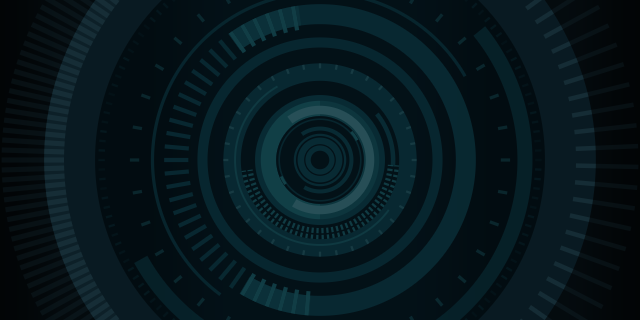
Reproduce this background procedurally as a WebGL 1 fragment shader.

```glsl
precision highp float;
// Dark teal instrument dial: concentric rings, partial arcs and radial ticks.
uniform vec2 u_resolution;

// Palette
const vec3 OUTSIDE = vec3(0.016, 0.042, 0.056);
const vec3 DISC = vec3(0.012, 0.066, 0.092);
const vec3 RIM = vec3(0.036, 0.102, 0.132);
const vec3 SLATE = vec3(0.095, 0.190, 0.225);
const vec3 TEAL = vec3(0.032, 0.165, 0.200);
const vec3 BRIGHT = vec3(0.070, 0.250, 0.280);
const vec3 PALE = vec3(0.160, 0.315, 0.345);

// Main radii, where 1 is half of the canvas height
const float RIM_INNER = 1.406;
const float RIM_OUTER = 1.724;
const float RAY_END = 1.990;
const float HUB = 0.406;
const float CORE = 0.274;

// Tick spacing in degrees
const float STEP_RIM_LEFT = 1.8;
const float STEP_RIM_RIGHT = 3.75;
const float STEP_GAUGE = 5.0;
const float STEP_MARK = 10.0;
const float STEP_COMB = 4.0;

// Polar position of the fragment and size of a pixel
float radius, angle, pixel;

// Coverage from a signed distance
float fill(float d) {
  return clamp(0.5 - d / pixel, 0.0, 1.0);
}

float ring(float inner, float outer) {
  return fill(abs(radius - 0.5 * (inner + outer)) - 0.5 * (outer - inner));
}

// Wedge running counterclockwise between two angles
float sector(float from, float to) {
  float away = abs(mod(angle - 0.5 * (from + to) + 180.0, 360.0) - 180.0);
  return fill(radians(away - 0.5 * (to - from)) * radius);
}

float arc(float inner, float outer, float from, float to) {
  return ring(inner, outer) * sector(from, to);
}

// Radial bars of constant width, repeated around the circle
float ticks(float stepSize, float phase, float halfWidth) {
  float away = abs(fract((angle - phase) / stepSize + 0.5) - 0.5) * stepSize;
  return fill(radians(away) * radius - halfWidth);
}

float hash(float n) {
  return fract(sin(n * 12.9898) * 43758.545);
}

void main() {
  vec2 p = (2.0 * gl_FragCoord.xy - u_resolution) / u_resolution.y + 1e-6;
  pixel = 2.0 / u_resolution.y;
  radius = length(p);
  angle = degrees(atan(p.y, p.x));
  float leftSide = step(p.x, 0.0);

  // Backdrop, outer rim and inner disc
  vec3 color = OUTSIDE * mix(1.0, 0.45, smoothstep(1.5, 2.0, abs(p.x)));
  color = mix(color, RIM, fill(radius - RIM_OUTER));
  float shade = 1.0 - 0.28 * smoothstep(0.5, 1.15, abs(p.x));
  color = mix(color, DISC * shade, fill(radius - RIM_INNER));

  // Rim dashes and rays, dense on the left and sparse on the right
  float dashes = mix(ticks(STEP_RIM_RIGHT, 2.5, 0.014),
                     ticks(STEP_RIM_LEFT, 0.0, 0.016), leftSide);
  color = mix(color, SLATE, 0.25 * leftSide * ring(1.60, RIM_OUTER));
  color = mix(color, SLATE, 0.8 * dashes * ring(1.60, RIM_OUTER));
  color = mix(color, SLATE, 0.24 * dashes * ring(RIM_OUTER, RAY_END));

  // Faint scattered dashes along the disc edge
  float speck = 0.4 + 0.6 * hash(floor(angle / 2.5 + 0.5));
  color = mix(color, TEAL, 0.4 * speck * ticks(2.5, 0.0, 0.007) * ring(1.345, 1.385));

  // Broad outer arc, sparse marks and thin arc
  color = mix(color, TEAL, 0.65 * arc(1.234, 1.328, -151.0, 39.0));
  color = mix(color, BRIGHT, 0.5 * ticks(STEP_MARK, 0.0, 0.010) * ring(1.13, 1.188));
  color = mix(color, TEAL, 0.8 * arc(1.037, 1.057, 30.0, 233.5));

  // Heavy ring, with a gauge of bars in its left opening
  color = mix(color, TEAL, 0.92 * arc(0.849, 0.974, -121.0, 126.0));
  float bars = ticks(STEP_GAUGE, 0.0, 0.013) * ring(0.823, 0.974);
  color = mix(color, TEAL, 0.9 * bars * sector(126.0, 239.0));
  float lit = max(sector(98.0, 126.0), sector(239.0, 266.0));
  color = mix(color, BRIGHT, lit * max(0.9 * bars, 0.35 * ring(0.849, 0.974)));

  // Middle rings with rim marks and a trailing line
  color = mix(color, TEAL, 0.85 * ring(0.703, 0.766));
  color = mix(color, TEAL, 0.92 * ring(0.495, 0.604));
  color = mix(color, PALE, 0.45 * ticks(STEP_MARK, 0.0, 0.007) * ring(0.573, 0.604));
  color = mix(color, BRIGHT, 0.7 * arc(0.525, 0.537, 120.0, 324.0));

  // Side arc and the split comb beneath the hub
  color = mix(color, TEAL, arc(0.443, 0.471, -5.0, 39.0));
  float comb = ticks(STEP_COMB, 0.0, 0.007) * sector(188.0, 356.0);
  color = mix(color, BRIGHT, 0.9 * comb * (ring(0.425, 0.458) + ring(0.468, 0.495)));

  // Luminous hub
  color = mix(color, TEAL, fill(radius - HUB));
  color = mix(color, BRIGHT, mix(0.5, 0.95, leftSide) * ring(CORE, 0.370));
  color = mix(color, PALE, 0.92 * arc(0.286, 0.339, -121.0, 127.0));

  // Dark core with fine rings
  color = mix(color, DISC, fill(radius - CORE));
  color = mix(color, TEAL, 0.8 * ring(0.250, 0.260));
  color = mix(color, BRIGHT, arc(0.254, 0.272, 28.0, 42.0) + arc(0.254, 0.272, 203.0, 215.0));
  color = mix(color, TEAL, arc(0.184, 0.209, -120.0, 125.0));
  color = mix(color, TEAL, ring(0.150, 0.164) + ring(0.099, 0.140) + ring(0.058, 0.091));

  gl_FragColor = vec4(color, 1.0);
}
```
